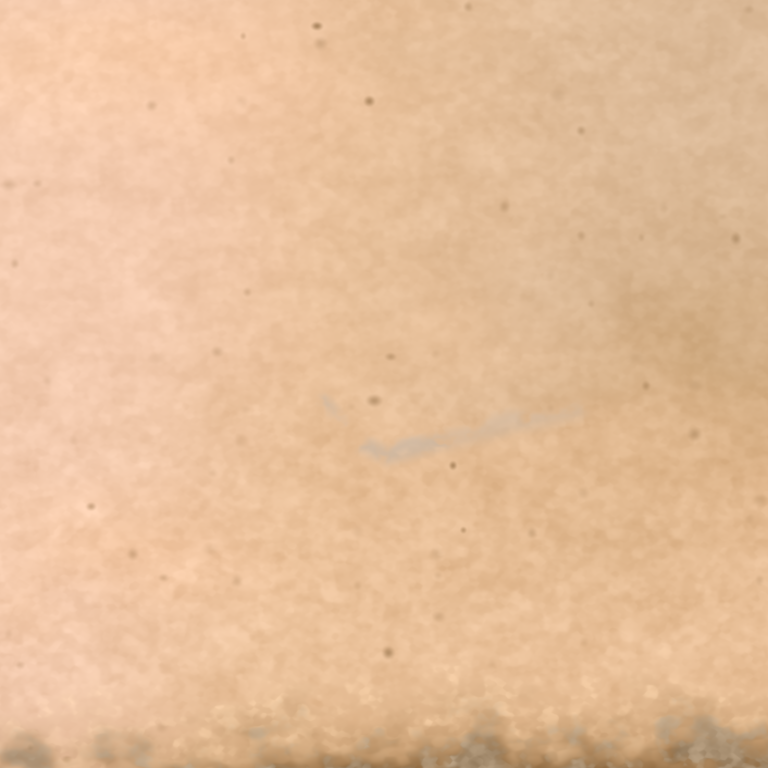
A Shadertoy shader for this texture:

```glsl
// Weathered peach plaster: a pink-to-tan wash, soft mottling, scattered specks,
// a faint grey smear and a grimy lower edge. All mottling comes from soft
// cellular noise, which blends random values held by jittered cell points.

const vec3 PINK  = vec3(0.955, 0.795, 0.685);
const vec3 PEACH = vec3(0.975, 0.795, 0.645);
const vec3 TAN   = vec3(0.918, 0.757, 0.602);
const vec3 BEIGE = vec3(0.858, 0.728, 0.595);
const vec3 OCHRE = vec3(0.770, 0.615, 0.430);
const vec3 GREY  = vec3(0.775, 0.705, 0.635);
const vec3 BROWN = vec3(0.540, 0.400, 0.240);
const vec3 GRIME = vec3(0.540, 0.465, 0.365);

vec3 hash3(vec2 p) {
    vec3 q = fract(p.xyx * vec3(0.1031, 0.1030, 0.0973));
    q += dot(q, q.yxz + 33.33);
    return fract((q.xxy + q.yzz) * q.zyx);
}

// Soft cellular noise, about -1 to 1
float cellNoise(vec2 p) {
    vec2 cell = floor(p);
    float sum = 0.0, total = 0.0;
    for (int j = -1; j <= 1; j++)
    for (int i = -1; i <= 1; i++) {
        vec2 id = cell + vec2(i, j);
        vec3 h = hash3(id + 71.0);
        vec2 d = p - id - 0.2 - 0.6 * h.xy;
        float w = exp(-6.0 * dot(d, d));
        sum += w * h.z;
        total += w;
    }
    return 2.0 * sum / total - 1.0;
}

float layeredNoise(vec2 p, int layers) {
    float sum = 0.0, amp = 0.55;
    for (int k = 0; k < layers; k++) {
        sum += amp * cellNoise(p);
        p = mat2(1.6, 1.2, -1.2, 1.6) * p + 13.7;
        amp *= 0.6;
    }
    return sum;
}

// Soft round blot, 1 at its centre
float blot(vec2 p, vec2 centre, vec2 size) {
    vec2 d = (p - centre) / size;
    return exp(-dot(d, d));
}

float segmentDistance(vec2 p, vec2 a, vec2 b) {
    vec2 ab = b - a;
    return length(p - a - ab * clamp(dot(p - a, ab) / dot(ab, ab), 0.0, 1.0));
}

// Sparse soft dots, one per chosen cell, each with its own size and strength
float specks(vec2 uv, float scale, float chance, float radius) {
    vec2 p = uv * scale, cell = floor(p);
    vec3 place = hash3(cell + scale), look = hash3(cell + scale + 151.0);
    vec2 d = p - cell - 0.25 - 0.5 * place.xy;
    d.x *= 0.7 + 0.6 * look.z;
    float r = radius * scale * (0.6 + 0.6 * look.x);
    float spot = 1.0 - smoothstep(0.0, 1.4 * r, length(d));
    return spot * step(place.z, chance) * (0.25 + 0.75 * look.y * look.y);
}

// Broad wash of colour across the wall
vec3 wash(vec2 uv, float drift) {
    vec2 p = uv + 0.08 * drift;
    vec3 col = mix(PINK, TAN, smoothstep(0.08, 0.48, p.x + 0.2 * (0.5 - p.y)));
    col = mix(col, BEIGE, 0.95 * smoothstep(0.25, 0.95, p.x) * smoothstep(0.35, 0.65, p.y));
    col = mix(col, PEACH, 0.65 * blot(p, vec2(0.18, 0.92), vec2(0.27, 0.12)));
    col = mix(col, PEACH, 0.60 * blot(p, vec2(0.18, 0.29), vec2(0.20, 0.07)));
    col = mix(col, OCHRE, 0.60 * blot(p, vec2(0.95, 0.54), vec2(0.17, 0.13)));
    return mix(col, OCHRE, 0.22 * blot(p, vec2(0.85, 0.38), vec2(0.28, 0.14)));
}

// Faint bowl-shaped stroke, worn through by noise
float smear(vec2 uv, float wear) {
    vec2 p = uv + 0.008 * vec2(wear, -wear);
    vec2 bend = vec2(0.465, 0.425), dip = vec2(0.505, 0.405), rise = vec2(0.580, 0.425);
    float d = min(segmentDistance(p, bend, dip), segmentDistance(p, dip, rise));
    float head = segmentDistance(p, vec2(0.42, 0.48), bend);
    float tail = segmentDistance(p, rise, vec2(0.75, 0.465));
    float body = 0.9 * (1.0 - smoothstep(0.0, 0.019, d));
    float ends = 1.0 - smoothstep(0.0, 0.016, head);
    float fade = 0.55 * (1.0 - smoothstep(0.0, 0.022, tail));
    return max(max(body, 0.75 * ends), fade) * smoothstep(-0.6, 0.2, wear);
}

void mainImage(out vec4 fragColor, in vec2 fragCoord) {
    vec2 uv = fragCoord / iResolution.xy;
    float drift = layeredNoise(uv * vec2(3.0, 6.0), 3);
    float mottle = layeredNoise(uv * vec2(15.0, 22.0) + 5.0, 3);
    float grain = layeredNoise(uv * vec2(62.0, 74.0) + 9.0, 2);

    // Wash, mottling and fine grain, rougher towards the bottom
    vec3 col = wash(uv, drift);
    float rough = 1.0 - 0.3 * smoothstep(0.2, 0.6, uv.y);
    col += vec3(0.028, 0.034, 0.042) * mottle * rough;
    col += vec3(0.036, 0.042, 0.050) * grain * rough;

    // Smear and specks
    col = mix(col, GREY, 0.75 * smear(uv, mottle + 0.5 * grain));
    col = mix(col, BROWN, 0.70 * specks(uv, 11.0, 0.17, 0.0068));
    col = mix(col, BROWN, 0.35 * specks(uv + 0.37, 27.0, 0.09, 0.0075));

    // Grimy lower edge: broken crust under a patchy haze
    float top = 0.012 + 0.040 * smoothstep(0.1, 0.6, uv.x);
    float height = uv.y - top - 0.050 * mottle - 0.035 * grain;
    float haze = 1.0 - smoothstep(-0.01, 0.085, height);
    float crust = 1.0 - smoothstep(-0.050, 0.022, height);
    vec3 dirt = mix(BROWN, GRIME, smoothstep(-0.3, 0.4, mottle + 0.6 * grain));
    col = mix(col, OCHRE, 0.42 * haze);
    col = mix(col, dirt, 0.72 * crust);
    col += 0.13 * grain * haze;

    fragColor = vec4(clamp(col, 0.0, 1.0), 1.0);
}
```
